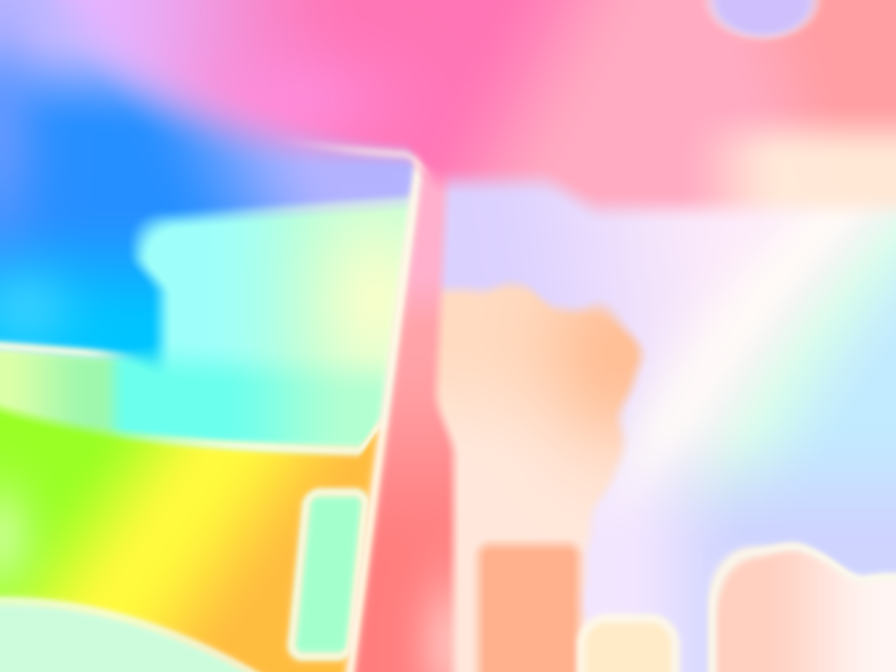
Reproduce this texture map procedurally as a Shadertoy shader.

```glsl
// Soft pastel colour map: a pink canopy and trunk over blue, mint, lime and peach fields.
// Each field is a signed distance with a smooth edge, painted back to front;
// gradients and gaussian blobs tint it, and a pale rim glows along chosen edges.

float blob(vec2 p, vec2 centre, vec2 radius) {
    vec2 d = (p - centre) / radius;
    return exp(-dot(d, d));
}

// Smooth maximum, for rounded intersections
float smax(float a, float b, float k) {
    float h = max(k - abs(a - b), 0.0) / k;
    return max(a, b) + 0.25 * h * h * k;
}

float roundBox(vec2 p, vec2 halfSize, float r) {
    vec2 q = abs(p) - halfSize + r;
    return length(max(q, 0.0)) + min(max(q.x, q.y), 0.0) - r;
}

// Layered sines that make edges look hand drawn
float wobble(float t) {
    return 0.004 * sin(t * 43.0) + 0.002 * sin(t * 91.0 + 1.7);
}

void layer(inout vec3 col, vec3 paint, float d, float soft, float rim) {
    col = mix(col, paint, smoothstep(soft, -soft, d));
    col = mix(col, vec3(1.0, 0.99, 0.92), rim * exp(-d * d / 0.00007));
}

vec3 rightSide(vec2 p) {
    // Lavender haze, pale diagonal beam, mint and sky beyond it
    vec3 col = mix(vec3(0.86, 0.82, 1.0), vec3(0.99, 0.92, 0.98), smoothstep(0.70, 1.12, p.x + 0.15 * (p.y - 0.6)));
    float h = p.y - 0.375;
    float beam = p.x - (1.007 + 0.6 * h + 0.57 * h * h);
    vec3 sky = mix(vec3(0.86, 1.0, 0.92), vec3(0.76, 0.92, 1.0), smoothstep(0.08, 0.27, beam));
    col = mix(col, vec3(1.0, 0.99, 0.97), 0.85 * exp(-beam * beam / 0.006));
    col = mix(col, sky, smoothstep(0.0, 0.15, beam));
    vec3 dusk = mix(vec3(0.95, 0.90, 1.0), vec3(0.81, 0.83, 1.0), smoothstep(0.92, 1.12, p.x));
    col = mix(col, dusk, smoothstep(0.38, 0.18, p.y));

    // Peach mass with a bulging right edge
    float top = 0.571 - 0.028 * smoothstep(0.78, 0.83, p.x) + wobble(p.x);
    float side = 0.87 + 0.052 * smoothstep(0.18, 0.33, p.y) + 0.028 * blob(p, vec2(p.x, 0.46), vec2(0.06)) + wobble(p.y);
    vec3 peach = mix(vec3(1.0, 0.91, 0.86), vec3(1.0, 0.86, 0.76), smoothstep(0.30, 0.50, p.y));
    peach = mix(peach, vec3(1.0, 0.73, 0.56), 0.85 * blob(p, vec2(0.92, 0.47), vec2(0.11, 0.14)));
    layer(col, peach, smax(p.y - top, p.x - side, 0.06), 0.014, 0.0);
    layer(col, vec3(1.0, 0.69, 0.55), roundBox(p - vec2(0.787, 0.0), vec2(0.075, 0.19), 0.02), 0.014, 0.0);

    // Cream mound and blush block along the bottom
    layer(col, vec3(1.0, 0.92, 0.78), roundBox(p - vec2(0.935, 0.0), vec2(0.07, 0.08), 0.04), 0.012, 0.7);
    float roof = 0.185 - 0.045 * smoothstep(1.18, 1.29, p.x) + 0.5 * wobble(p.x);
    vec3 blush = mix(vec3(1.0, 0.81, 0.75), vec3(1.0, 0.96, 0.95), smoothstep(1.12, 1.32, p.x));
    layer(col, blush, smax(1.06 - p.x, p.y - roof, 0.10), 0.012, 0.8);
    return col;
}

vec3 leftSide(vec2 p) {
    // Blue depth, violet above and cyan below
    vec3 col = mix(vec3(0.0, 0.77, 1.0), vec3(0.15, 0.56, 1.0), smoothstep(0.50, 0.70, p.y));
    col = mix(col, vec3(0.70, 0.70, 1.0), smoothstep(0.22, 0.50, p.x + 0.5 * (p.y - 0.73)));
    col = mix(col, vec3(0.77, 0.72, 1.0), smoothstep(0.81, 0.96, p.y + 0.06 * p.x));
    col = mix(col, vec3(0.42, 0.60, 1.0), 0.8 * blob(p, vec2(0.0, 0.80), vec2(0.06, 0.16)));
    col = mix(col, vec3(0.25, 0.83, 1.0), 0.7 * blob(p, vec2(0.04, 0.54), vec2(0.07, 0.06)));

    // Mint panel, warming to the right
    float edge = 0.24 - 0.035 * smoothstep(0.56, 0.62, p.y);
    vec3 mint = mix(vec3(0.62, 1.0, 0.98), vec3(0.72, 1.0, 0.85), smoothstep(0.30, 0.50, p.x));
    mint = mix(mint, vec3(0.96, 1.0, 0.80), blob(p, vec2(0.56, 0.55), vec2(0.10, 0.15)));
    layer(col, mint, smax(p.y - 0.655 - 0.075 * p.x, edge - p.x, 0.05), 0.018, 0.25 * smoothstep(0.25, 0.5, p.x));

    // Turquoise band ending in a pale green patch
    vec3 band = mix(vec3(0.42, 1.0, 0.93), vec3(0.70, 1.0, 0.82), smoothstep(0.32, 0.53, p.x));
    vec3 patchTone = mix(vec3(0.86, 1.0, 0.66), vec3(0.62, 0.97, 0.68), smoothstep(0.0, 0.14, p.x));
    band = mix(patchTone, band, smoothstep(0.15, 0.19, p.x));
    float bandSoft = mix(0.014, 0.035, smoothstep(0.18, 0.26, p.x));
    layer(col, band, p.y - 0.485 + 0.08 * p.x, bandSoft, 0.8 * smoothstep(0.22, 0.12, p.x));

    // Lime to yellow to orange ground
    float slant = p.x - 0.174 - 0.72 * (p.y - 0.13);
    vec3 ground = mix(vec3(0.60, 1.0, 0.14), vec3(1.0, 0.98, 0.24), smoothstep(-0.20, 0.01, slant));
    ground = mix(ground, vec3(1.0, 0.74, 0.25), smoothstep(0.02, 0.24, slant));
    ground = mix(ground, vec3(0.80, 1.0, 0.60), 0.8 * blob(p, vec2(0.0, 0.20), vec2(0.055, 0.08)));
    float ridge = 0.323 + 0.069 * exp(-p.x / 0.22) + 0.04 * smoothstep(0.53, 0.57, p.x);
    layer(col, ground, p.y - ridge, 0.014, 0.8 * smoothstep(0.10, 0.40, p.x));
    layer(col, vec3(0.80, 0.99, 0.86), p.y - 0.106 + 0.76 * p.x * p.x, 0.012, 0.6);

    // Leaning mint window
    vec2 q = vec2(p.x - 0.474 - 0.103 * p.y, p.y - 0.145);
    layer(col, vec3(0.64, 1.0, 0.80), roundBox(q, vec2(0.044, 0.122), 0.02), 0.012, 0.8);
    return col;
}

void mainImage(out vec4 fragColor, in vec2 fragCoord) {
    vec2 p = fragCoord / iResolution.xy * vec2(4.0 / 3.0, 1.0);

    // Trunk dividing the two sides
    float leftEdge = 0.521 + 0.135 * p.y;
    float rightEdge = mix(0.675, 0.65 + 0.05 * (p.y - 0.43), smoothstep(0.32, 0.42, p.y));
    vec3 col = p.x < 0.5 * (leftEdge + rightEdge) ? leftSide(p) : rightSide(p);
    vec3 bark = mix(vec3(1.0, 0.49, 0.49), vec3(1.0, 0.64, 0.66), smoothstep(0.15, 0.50, p.y));
    bark = mix(bark, vec3(1.0, 0.69, 0.80), smoothstep(0.50, 0.60, p.y));
    bark = mix(bark, vec3(1.0, 0.78, 0.76), 0.8 * blob(p, vec2(0.67, 0.04), vec2(0.05, 0.10)));
    float leftRim = 0.85 * exp(-pow((p.x - leftEdge) / 0.009, 2.0));
    layer(col, bark, max(leftEdge - p.x, p.x - rightEdge), 0.012, 0.0);
    col = mix(col, vec3(1.0, 0.99, 0.92), leftRim);

    // Canopy: magenta heart, salmon right, cream lower right
    vec3 canopy = mix(vec3(0.90, 0.70, 1.0), vec3(1.0, 0.46, 0.71), smoothstep(0.12, 0.55, p.x));
    canopy = mix(canopy, vec3(1.0, 0.67, 0.76), smoothstep(0.68, 0.92, p.x + 0.5 * (0.9 - p.y)));
    canopy = mix(canopy, vec3(1.0, 0.56, 0.88), 0.7 * blob(p, vec2(0.44, 0.85), vec2(0.14, 0.08)));
    canopy = mix(canopy, vec3(1.0, 0.62, 0.64), smoothstep(1.08, 1.25, p.x + 0.3 * (p.y - 0.9)));
    canopy = mix(canopy, vec3(1.0, 0.94, 0.86), 0.9 * smoothstep(0.85, 0.76, p.y) * smoothstep(1.0, 1.17, p.x));
    float hem = mix(0.76 + 0.15 * exp((0.174 - p.x) / 0.16), 0.73 - 0.04 * smoothstep(0.80, 0.90, p.x), smoothstep(0.60, 0.66, p.x));
    float hemSoft = mix(0.075, 0.025, smoothstep(0.20, 0.62, p.x));
    float hemRim = 0.5 * smoothstep(0.40, 0.58, p.x) * smoothstep(0.65, 0.61, p.x);
    layer(col, canopy, hem - p.y, hemSoft, hemRim);

    // Lavender drop at the upper right
    float drop = (length((p - vec2(1.135, 1.0)) / vec2(0.078, 0.055)) - 1.0) * 0.06;
    layer(col, vec3(0.81, 0.75, 0.99), drop, 0.010, 0.25);
    fragColor = vec4(col, 1.0);
}
```
